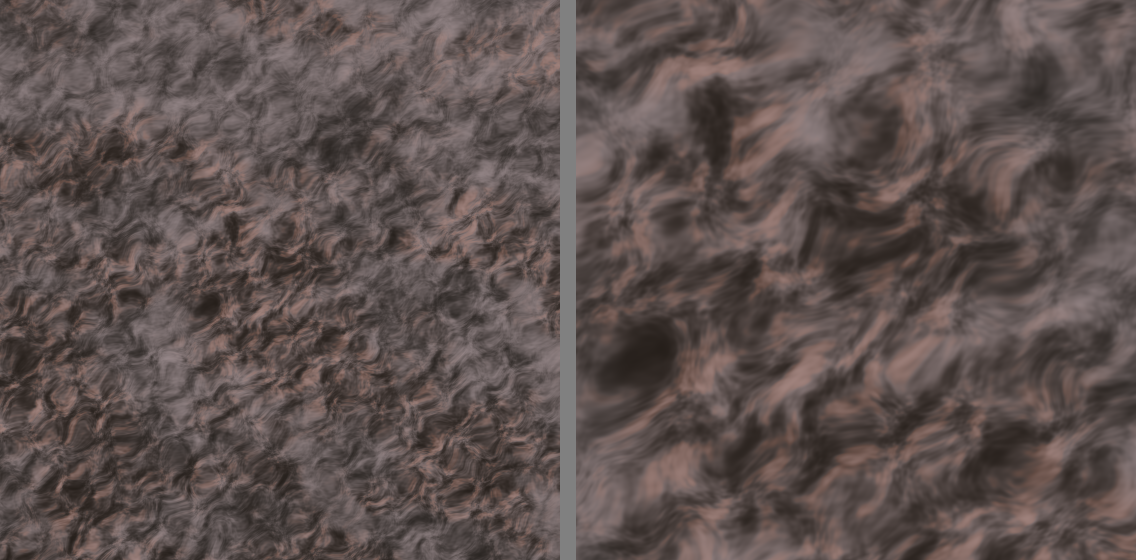
Left, the full canvas; right, a detail of the centre.
Reproduce this texture procedurally as a three.js fragment shader.

```glsl
// Weathered grey-brown rock with slanted flaky grain, dark pits and pale patches.
varying vec2 vUv;

vec2 hash2(vec2 p) {
  vec3 q = fract(vec3(p.xyx) * vec3(0.1031, 0.1030, 0.0973));
  q += dot(q, q.yzx + 33.33);
  return fract((q.xx + q.yz) * q.zy) * 2.0 - 1.0;
}

// Gradient noise, centred on zero
float noise(vec2 p) {
  vec2 i = floor(p), f = p - i;
  vec2 u = f * f * f * (f * (f * 6.0 - 15.0) + 10.0);
  float a = dot(hash2(i), f);
  float b = dot(hash2(i + vec2(1.0, 0.0)), f - vec2(1.0, 0.0));
  float c = dot(hash2(i + vec2(0.0, 1.0)), f - vec2(0.0, 1.0));
  float d = dot(hash2(i + 1.0), f - 1.0);
  return mix(mix(a, b, u.x), mix(c, d, u.x), u.y);
}

mat2 rotation(float a) {
  return mat2(cos(a), -sin(a), sin(a), cos(a));
}

float fbm(vec2 p) {
  float sum = 0.0, amp = 1.0;
  mat2 turn = rotation(0.3) * 2.03;
  for (int i = 0; i < 4; i++) {
    sum += amp * noise(p);
    p = turn * p + 17.3;
    amp *= 0.58;
  }
  return sum;
}

void main() {
  vec2 uv = vUv;
  vec2 slanted = rotation(0.6) * uv;

  // Broad weathering bands and clumps of pits
  float broad = fbm(uv * vec2(3.0, 4.6) + 41.0);
  float clumps = fbm(slanted * vec2(8.0, 12.0) + 73.0);
  float height = smoothstep(0.45, 0.95, uv.y);

  // Flaky grain, bent a little so that its edges are ragged
  vec2 bend = vec2(noise(uv * 22.0 + 5.0), noise(uv * 22.0 + 90.0));
  vec2 flake = slanted * vec2(23.0, 34.0) + bend * 0.8 + 120.0;
  float grain = fbm(flake);
  float relief = grain - fbm(flake + vec2(-0.12, 0.28));

  // Soft pale patches and rough warm zones
  float pale = smoothstep(0.16, 0.5, fbm(uv * vec2(4.5, 5.5) + 207.0));
  float rough = smoothstep(-0.2, 0.3, fbm(uv * vec2(3.0, 5.0) + 311.0) + 0.1 - 0.25 * height);
  rough *= 1.0 - 0.8 * pale;

  // Fine fibres, nearly level
  float fibres = noise(rotation(0.15) * uv * vec2(95.0, 210.0) + 400.0);

  float detail = 0.85 * grain + mix(0.3, 0.75, rough) * relief;
  float tone = 0.5 * broad + 0.6 * clumps + detail * (1.0 - 0.3 * height) * (1.0 - 0.45 * pale);
  tone += 0.2 * height - 0.06 + 0.34 * pale - 0.08 * rough + 0.2 * fibres;
  tone = 0.53 + 1.08 * tone / sqrt(1.0 + 1.3 * tone * tone);

  // Shade from dark pits to pale stone, with rust on the lit ridges
  vec3 pit = vec3(0.228, 0.194, 0.180);
  vec3 stone = vec3(0.510, 0.450, 0.448);
  vec3 color = mix(pit, stone, tone);
  float rust = rough * smoothstep(-0.02, 0.35, relief) * smoothstep(0.1, 0.5, tone);
  color += rust * vec3(0.035, -0.012, -0.035);
  color += vec3(-0.006, 0.004, 0.009) * (1.0 - rough);
  gl_FragColor = vec4(clamp(color, 0.0, 1.0), 1.0);
}
```
